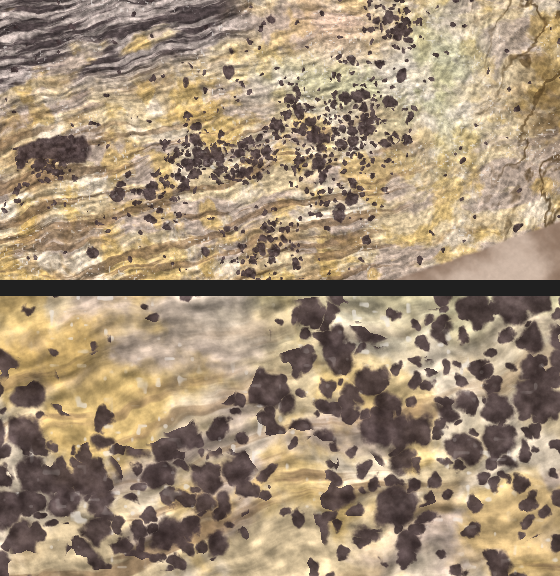
Top, the full canvas; bottom, a detail of the centre.
Give the GLSL for this texture, as a Shadertoy shader.

```glsl
// Weathered ochre rock with grey fibrous bands, dark mineral spots and a quartz corner.

float hash(vec2 p) {
    return fract(sin(dot(p, vec2(127.1, 311.7))) * 43758.5453);
}

float noise(vec2 p) {
    vec2 i = floor(p), f = fract(p);
    f = f * f * (3.0 - 2.0 * f);
    return mix(mix(hash(i), hash(i + vec2(1, 0)), f.x),
               mix(hash(i + vec2(0, 1)), hash(i + vec2(1, 1)), f.x), f.y);
}

float fbm(vec2 p) {
    float sum = 0.0, amp = 0.52;
    for (int i = 0; i < 5; i++) {
        sum += amp * noise(p);
        p = mat2(0.96, 0.28, -0.28, 0.96) * p * 2.03 + 17.3;
        amp *= 0.5;
    }
    return sum;
}

vec2 turn(vec2 p, float a) {
    return vec2(cos(a) * p.x + sin(a) * p.y, cos(a) * p.y - sin(a) * p.x);
}

// Soft elliptical region, 1 at its centre
float region(vec2 p, vec2 centre, vec2 size) {
    vec2 d = (p - centre) / size;
    return exp(-dot(d, d));
}

// Coverage of round spots scattered over a jittered grid
float spots(vec2 p, float scale, float density) {
    vec2 cell = floor(p * scale), f = fract(p * scale);
    float d = 1.0;
    for (int y = -1; y <= 1; y++)
    for (int x = -1; x <= 1; x++) {
        vec2 o = vec2(x, y), id = cell + o;
        vec2 c = o + 0.15 + 0.7 * vec2(hash(id), hash(id + 31.7));
        float radius = 0.2 + 0.42 * hash(id + 57.1);
        if (hash(id + 83.9) < density) d = min(d, length(f - c) - radius);
    }
    return smoothstep(0.09, -0.09, d);
}

// Height of the broken surface: beds on the left, crumpled facets on the right
float relief(vec2 p, float crumple) {
    float beds = fbm(turn(p, 0.25) * vec2(9.0, 38.0));
    float facets = fbm(turn(p, 0.95) * vec2(13.0, 24.0));
    return mix(beds, facets, crumple) + 0.4 * fbm(p * 48.0);
}

void mainImage(out vec4 fragColor, in vec2 fragCoord) {
    vec2 p = fragCoord / iResolution.xy * vec2(2.0, 1.0);
    vec2 bend = vec2(fbm(p * 5.0), fbm(p * 5.0 + 9.0)) - 0.5;
    vec2 w = p + 0.09 * bend;
    vec2 along = turn(w, 0.25);
    float crumple = smoothstep(1.2, 1.75, w.x);
    float mottle = fbm(w * 8.0 + 3.0);
    float beds = fbm(along * vec2(5.0, 24.0) + 41.0);
    float grain = fbm(p * 75.0);

    // Tan, cream and grey ground
    vec3 col = mix(vec3(0.71, 0.60, 0.45), vec3(0.85, 0.76, 0.61),
                   smoothstep(0.34, 0.54, 0.5 * (mottle + beds)));
    col = mix(col, vec3(0.91, 0.84, 0.75), 0.85 * smoothstep(0.5, 0.68, fbm(w * 11.0 + 70.0)));
    col = mix(col, vec3(0.72, 0.64, 0.59), 0.85 * smoothstep(0.47, 0.6, fbm(along * vec2(5.0, 13.0) + 23.0)));
    col = mix(col, vec3(0.82, 0.67, 0.36), 0.55 * smoothstep(0.52, 0.68, fbm(w * 12.0 + 55.0)));

    // Pale green, white and pink crusts
    float crust = region(w, vec2(1.18, 0.72), vec2(0.32, 0.11)) + region(w, vec2(1.55, 0.72), vec2(0.2, 0.28));
    vec3 crustCol = mix(vec3(0.77, 0.76, 0.62), vec3(0.88, 0.84, 0.77), smoothstep(0.38, 0.6, fbm(w * 10.0 + 12.0)));
    col = mix(col, crustCol, 0.8 * min(crust, 1.0));
    col = mix(col, vec3(0.85, 0.71, 0.61), 0.75 * region(w, vec2(1.19, 0.9), vec2(0.15, 0.12)));

    // Grey fibres at upper left, brown seams lower down
    float fibre = fbm(along * vec2(9.0, 62.0));
    float fibrous = smoothstep(-0.08, 0.1, w.y - 0.58 - 0.25 * w.x) * smoothstep(1.0, 0.72, w.x);
    vec3 fibreCol = mix(vec3(0.29, 0.25, 0.25), vec3(0.72, 0.66, 0.63), smoothstep(0.33, 0.63, fibre));
    col = mix(col, fibreCol, fibrous * smoothstep(0.36, 0.5, fbm(along * vec2(3.0, 10.0) + 8.0) + 0.05));
    float seam = smoothstep(0.53, 0.65, fbm(along * vec2(4.0, 34.0) + 90.0)) * (1.0 - crumple);
    col = mix(col, vec3(0.51, 0.41, 0.31), 0.75 * seam * smoothstep(0.75, 0.45, p.y));

    // Shading from an upper left light, with dark cracks on the right
    float slope = relief(w, crumple) - relief(w + vec2(-0.006, 0.008), crumple);
    col *= 1.0 + clamp(slope * 1.15, -0.35, 0.22);
    float ridge = abs(fbm(turn(w, 0.95) * vec2(5.0, 9.0) + 6.0) - 0.5);
    float crack = smoothstep(0.045, 0.0, ridge) * smoothstep(1.6, 1.95, w.x);
    crack += 0.8 * region(w, vec2(1.93, 0.65), vec2(0.09, 0.2)) * smoothstep(0.42, 0.56, beds + 0.06);
    col = mix(col, vec3(0.32, 0.24, 0.14), 0.75 * min(crack, 1.0));

    // Clustered dark mineral spots
    float cluster = region(p, vec2(1.1, 0.52), vec2(0.32, 0.19)) + region(p, vec2(0.65, 0.43), vec2(0.22, 0.15))
                  + region(p, vec2(0.2, 0.4), vec2(0.24, 0.12)) + 0.6 * region(p, vec2(1.43, 0.92), vec2(0.1, 0.14))
                  + 0.6 * region(p, vec2(0.88, 0.15), vec2(0.25, 0.16));
    float density = min(cluster, 1.0) * smoothstep(0.36, 0.62, fbm(p * 7.0 + 64.0));
    vec2 ragged = p + 0.03 * (vec2(fbm(p * 38.0), fbm(p * 38.0 + 5.0)) - 0.5);
    float dark = max(spots(ragged, 25.0, 0.75 * density), spots(ragged + 3.7, 52.0, 0.7 * density + 0.02));
    float stain = region(w, vec2(0.17, 0.46), vec2(0.16, 0.055));
    dark = max(dark, smoothstep(0.4, 0.55, stain + 0.9 * (mottle - 0.5)));
    col = mix(col, mix(vec3(0.19, 0.14, 0.14), vec3(0.38, 0.32, 0.32), grain), 0.92 * dark);

    // Fine grit and glints
    col *= 0.7 + 0.6 * grain;
    float glint = smoothstep(0.77, 0.93, noise(p * 125.0)) * smoothstep(0.45, 0.62, fbm(p * 9.0 + 33.0));
    col = mix(col, vec3(0.96, 0.93, 0.9), 0.6 * glint * (1.0 - 0.7 * dark));

    // Smooth cloudy quartz in the lower right corner
    float edge = 0.2 - 0.32 * (2.0 - p.x) - p.y + 0.05 * bend.y;
    vec3 quartz = mix(vec3(0.55, 0.45, 0.38), vec3(0.81, 0.72, 0.65), smoothstep(0.25, 0.72, fbm(p * 6.0 + 19.0)));
    col = mix(col, quartz * (0.95 + 0.1 * grain), smoothstep(-0.006, 0.012, edge));

    fragColor = vec4(clamp(col, 0.0, 1.0), 1.0);
}
```
